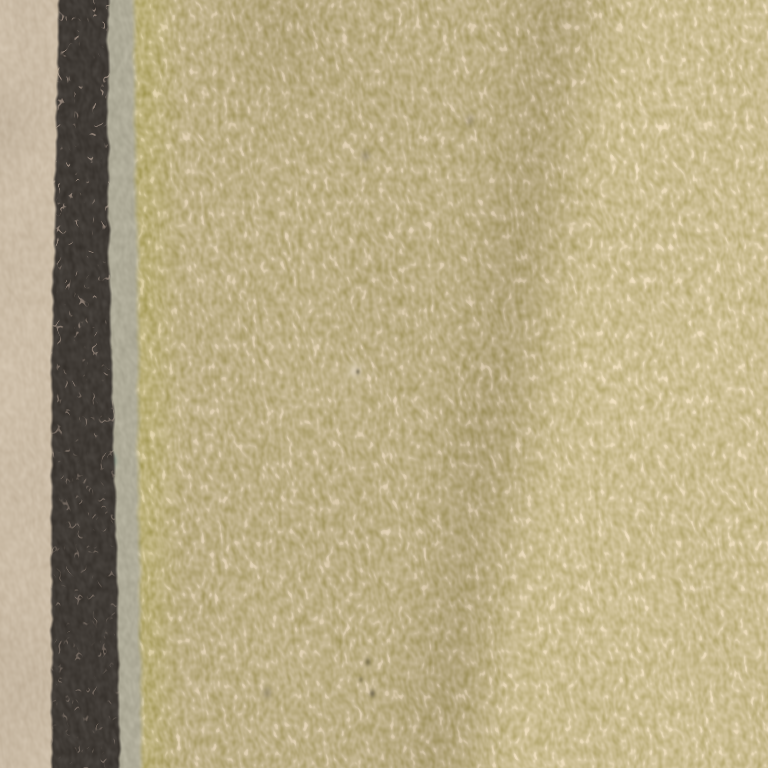
Write a Shadertoy shader that draws this texture.

```glsl
// Macro view of printed paper: cream margin, worn black rule, grey gap and olive ink field.
// Slanted, wobbling edges split the bands; stretched gradient noise gives the fibres,
// and broad soft folds shade the field.

vec2 gradientAt(vec2 cell) {
    uvec2 q = uvec2(ivec2(cell)) * uvec2(1597334673u, 3812015801u);
    uint n = (q.x ^ q.y) * 1597334673u;
    n = (n ^ (n >> 15)) * 2246822519u;
    float angle = float((n ^ (n >> 13)) & 65535u) * 6.2832 / 65536.0;
    return vec2(cos(angle), sin(angle));
}

float gradientNoise(vec2 p) {
    vec2 i = floor(p), f = p - i;
    vec2 w = f * f * f * (f * (f * 6.0 - 15.0) + 10.0);
    float a = dot(gradientAt(i), f);
    float b = dot(gradientAt(i + vec2(1, 0)), f - vec2(1, 0));
    float c = dot(gradientAt(i + vec2(0, 1)), f - vec2(0, 1));
    float d = dot(gradientAt(i + vec2(1, 1)), f - vec2(1, 1));
    return mix(mix(a, b, w.x), mix(c, d, w.x), w.y);
}

// Short, mostly upright fibres with a slightly wandering direction.
float fibres(vec2 p) {
    p.x += 0.006 * gradientNoise(p * 22.0) + 0.12 * p.y;
    return gradientNoise(p * vec2(125, 70))
         + 0.65 * gradientNoise(p * vec2(205, 135) + 37.0)
         + 0.35 * gradientNoise(p * vec2(60, 45) + 91.0);
}

float blob(vec2 p, vec2 center, vec2 radius) {
    vec2 d = (p - center) / radius;
    return exp(-dot(d, d));
}

// 0 left of the edge, 1 to its right.
float rightOf(float x, float edge, float softness) {
    return smoothstep(edge - softness, edge + softness, x);
}

vec3 oliveField(vec2 uv, float grain) {
    float fold = uv.x - mix(0.57, 0.725, uv.y);
    float mottling = gradientNoise(uv * vec2(7, 5) + 4.0);
    float lit = smoothstep(-0.02, 0.11, fold);
    vec3 color = mix(vec3(0.745, 0.69, 0.53), vec3(0.80, 0.745, 0.575), lit);
    color -= 0.04 * exp(-pow(fold / 0.065, 2.0));
    color -= 0.035 * blob(uv, vec2(0.37, 0.97), vec2(0.07, 0.09));
    color += 0.016 * mottling;

    // Ink is yellower where it settles and paler on raised fibres.
    color += grain * vec3(0.105, 0.10, 0.155);
    color += 0.05 * smoothstep(0.32, 0.65, grain) * vec3(1.0, 0.9, 1.0);
    color -= vec3(0.01, 0.0, 0.055) * (1.0 - smoothstep(0.18, 0.25, uv.x));
    return color;
}

vec3 blackRule(vec2 uv, float grain) {
    vec3 color = vec3(0.25, 0.23, 0.21) + 0.045 * grain;
    // Thin curled scratches survive only in scattered patches.
    vec2 p = uv + 0.004 * vec2(gradientNoise(uv * 70.0), gradientNoise(uv * 70.0 + 19.0));
    float curl = 1.0 - smoothstep(0.02, 0.15, abs(gradientNoise(p * vec2(115, 80) + 8.0)));
    float patches = smoothstep(0.16, 0.42, gradientNoise(uv * vec2(85, 65) + 53.0));
    float upper = 0.6 + 0.4 * smoothstep(0.3, 0.75, uv.y);
    return mix(color, vec3(0.66, 0.59, 0.54), 0.75 * curl * patches * upper);
}

void mainImage(out vec4 fragColor, in vec2 fragCoord) {
    vec2 uv = fragCoord / iResolution.xy;
    float grain = fibres(uv);
    float y = uv.y;

    // Band edges: slow drift plus fine ragged ink.
    float ragged = 0.0022 * gradientNoise(vec2(y * 75.0, 3.3))
                 + 0.0025 * gradientNoise(vec2(y * 28.0, 9.6));
    float ruleLeft = 0.067 + 0.009 * smoothstep(0.45, 1.0, y) + ragged;
    float ruleRight = 0.1555 - 0.0145 * smoothstep(0.0, 0.83, y)
                    + 0.0024 * gradientNoise(vec2(y * 65.0, 17.4))
                    + 0.0025 * gradientNoise(vec2(y * 25.0, 23.7));
    float fieldLeft = 0.184 - 0.009 * y + 0.004 * gradientNoise(vec2(y * 38.0, 31.5));

    vec3 margin = vec3(0.80, 0.74, 0.655) + grain * vec3(0.035, 0.038, 0.042);
    margin += 0.02 * gradientNoise(uv * vec2(14, 7));
    margin -= 0.035 * blob(uv, vec2(0.0, 0.84), vec2(0.045, 0.06));
    margin -= 0.03 * blob(uv, vec2(0.02, 0.1), vec2(0.05, 0.12));
    vec3 gap = vec3(0.685, 0.67, 0.595) + 0.045 * grain;
    gap = mix(gap, vec3(0.42, 0.53, 0.49), 0.6 * blob(uv, vec2(0.148, 0.4), vec2(0.004, 0.008)));

    vec3 color = mix(margin, blackRule(uv, grain), rightOf(uv.x, ruleLeft, 0.0025));
    color = mix(color, gap, rightOf(uv.x, ruleRight, 0.0025));
    color = mix(color, oliveField(uv, grain), rightOf(uv.x, fieldLeft, 0.005));

    // Dust specks: position, radius, strength.
    vec4 specks[7] = vec4[7](
        vec4(0.466, 0.516, 0.003, 0.5), vec4(0.479, 0.138, 0.004, 0.45),
        vec4(0.485, 0.097, 0.004, 0.55), vec4(0.348, 0.098, 0.006, 0.3),
        vec4(0.476, 0.797, 0.006, 0.28), vec4(0.612, 0.843, 0.006, 0.25),
        vec4(0.470, 0.115, 0.003, 0.35));
    color = mix(color, vec3(0.87, 0.82, 0.73), 0.75 * blob(uv, vec2(0.461, 0.517), vec2(0.009, 0.011)));
    for (int i = 0; i < 7; i++) {
        vec4 s = specks[i];
        color = mix(color, vec3(0.31, 0.28, 0.21), s.w * blob(uv, s.xy, s.z * vec2(0.9, 1.2)));
    }
    fragColor = vec4(clamp(color, 0.0, 1.0), 1.0);
}
```
